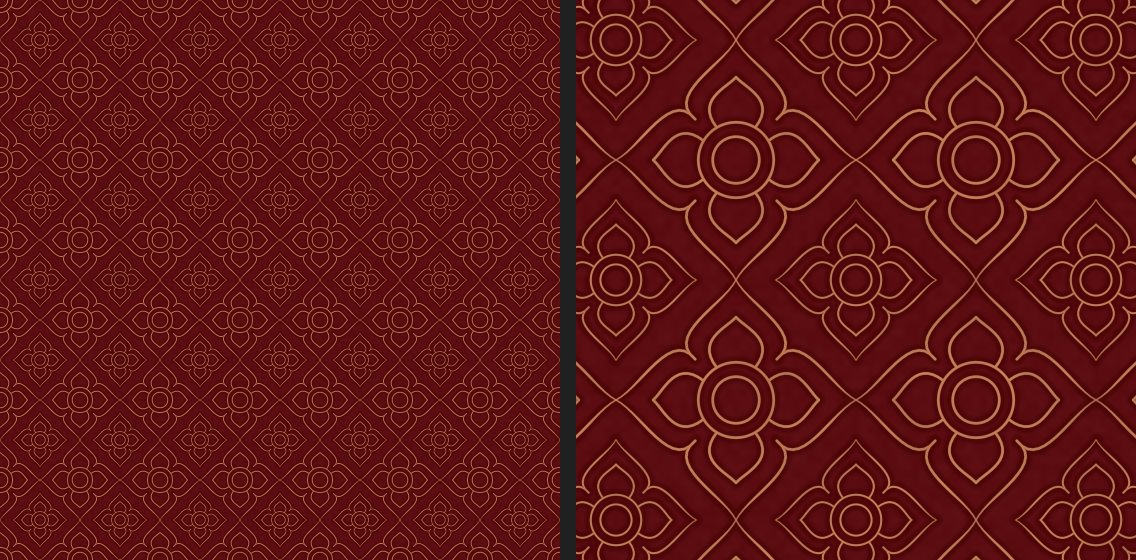
Left: the whole. Right: its middle third, enlarged.
Write a Shadertoy shader that draws this pattern.

```glsl
// Seamless lattice of fine gold line-art flowers on deep red: 7 by 7 large
// four-petal flowers with smaller ones in the gaps. Each flower is folded to
// one eighth; petals are cubic curves and the centre is two rings.

const float REPEATS = 7.0;
const float GRAIN_CELLS = 224.0;
const float SMALL_SCALE = 0.67;
const vec3 RED = vec3(0.36, 0.05, 0.07);
const vec3 DARK_RED = vec3(0.29, 0.015, 0.02);
const vec3 GOLD = vec3(0.74, 0.48, 0.33);

float hash(vec2 p) {
    vec3 q = fract(vec3(p.xyx) * 0.1031);
    q += dot(q, q.yzx + 33.33);
    return fract((q.x + q.y) * q.z);
}

// Value noise that wraps after a whole number of cells
float wrappedNoise(vec2 uv, float cells) {
    vec2 p = uv * cells;
    vec2 i = floor(p);
    vec2 f = fract(p);
    f = f * f * (3.0 - 2.0 * f);
    vec2 a = mod(i, cells);
    vec2 b = mod(i + 1.0, cells);
    return mix(mix(hash(a), hash(vec2(b.x, a.y)), f.x),
               mix(hash(vec2(a.x, b.y)), hash(b), f.x), f.y);
}

float segmentDistance(vec2 p, vec2 a, vec2 b) {
    vec2 pa = p - a;
    vec2 ba = b - a;
    return length(pa - ba * clamp(dot(pa, ba) / dot(ba, ba), 0.0, 1.0));
}

vec2 cubic(vec2 a, vec2 b, vec2 c, vec2 d, float t) {
    float s = 1.0 - t;
    return s * s * s * a + 3.0 * s * t * (s * b + t * c) + t * t * t * d;
}

float curveDistance(vec2 p, vec2 a, vec2 b, vec2 c, vec2 d) {
    const int STEPS = 14;
    float nearest = 1.0;
    vec2 previous = a;
    for (int i = 1; i <= STEPS; i++) {
        vec2 next = cubic(a, b, c, d, float(i) / float(STEPS));
        nearest = min(nearest, segmentDistance(p, previous, next));
        previous = next;
    }
    return nearest;
}

// Fold onto the half petal that points along +x
vec2 foldPetal(vec2 p) {
    p = abs(p);
    return p.x > p.y ? p : p.yx;
}

// Distance to the line work of a flower whose petal tips reach 0.5
float flowerDistance(vec2 p) {
    float r = length(p);
    float rings = min(abs(r - 0.097), abs(r - 0.157));
    float outer = curveDistance(p, vec2(0.5, 0.0), vec2(0.40, 0.05),
                                vec2(0.27, 0.30), vec2(0.17, 0.17));
    float inner = curveDistance(p, vec2(0.345, 0.0), vec2(0.30, 0.04),
                                vec2(0.25, 0.17), vec2(0.135, 0.08));
    return min(rings, min(outer, inner));
}

// x: line coverage, y: soft dark edge around the line
vec2 drawFlower(vec2 cell, float scale, float halfWidth, float pixel) {
    vec2 p = foldPetal(cell - round(cell)) / scale;
    float d = flowerDistance(p) * scale;
    // Strokes thin out toward the petal tips
    float w = halfWidth * mix(1.0, 0.5, smoothstep(0.36, 0.5, p.x));
    float aa = 0.7 * pixel;
    float line = 1.0 - smoothstep(w - aa, w + aa, d);
    float edge = 1.0 - smoothstep(0.012, 0.036, d);
    return vec2(line, edge);
}

void mainImage(out vec4 fragColor, in vec2 fragCoord) {
    vec2 uv = fragCoord / iResolution.xy;
    vec2 cell = uv * REPEATS;
    float pixel = REPEATS / min(iResolution.x, iResolution.y);

    // Large flowers on the lattice, small ones at the cell centres
    vec2 large = drawFlower(cell, 1.0, 0.0058, pixel);
    vec2 small = drawFlower(cell - 0.5, SMALL_SCALE, 0.0042, pixel);
    vec2 ink = max(large, small);

    // Cloth with faint grain, then gold with slight unevenness
    float grain = wrappedNoise(uv, GRAIN_CELLS) - 0.5;
    vec3 color = mix(RED, DARK_RED, 0.8 * ink.y) + 0.02 * grain;
    float sheen = 0.94 + 0.12 * wrappedNoise(uv, 56.0);
    color = mix(color, GOLD * sheen, ink.x);

    fragColor = vec4(color, 1.0);
}
```
